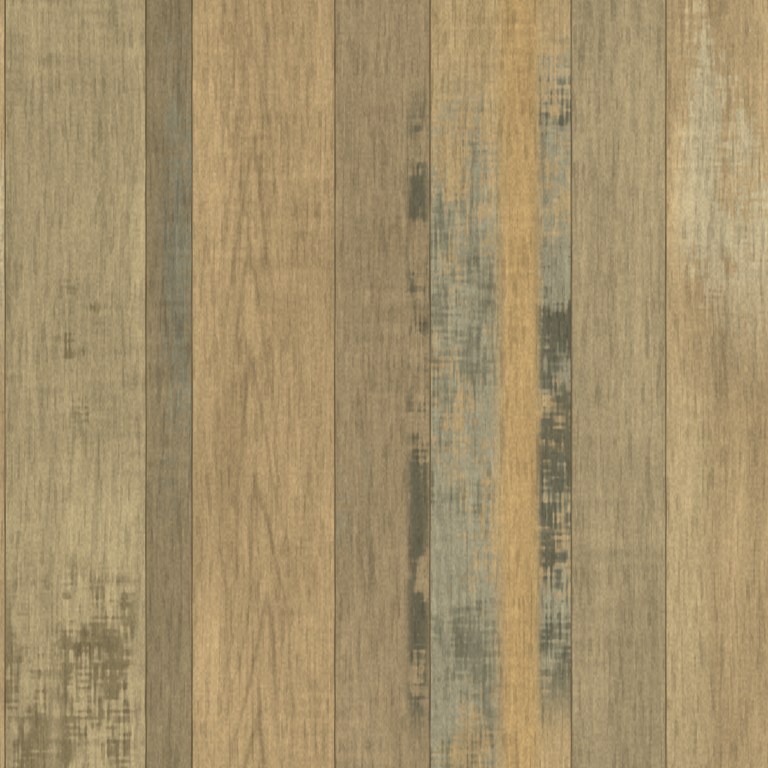
A WebGL 2 fragment shader for this texture:

```glsl
#version 300 es
precision highp float;
uniform vec2 u_resolution;
out vec4 fragColor;

const int PLANKS = 7;
const float LEFT_EDGE[PLANKS] = float[](0.0065, 0.190, 0.250, 0.436, 0.560, 0.744, 0.867);
const vec3 TONE[PLANKS] = vec3[](
    vec3(0.645, 0.580, 0.435), vec3(0.545, 0.485, 0.365), vec3(0.680, 0.580, 0.420),
    vec3(0.600, 0.525, 0.395), vec3(0.690, 0.595, 0.430), vec3(0.625, 0.560, 0.425),
    vec3(0.675, 0.583, 0.428));
const vec3 SEAM = vec3(0.34, 0.29, 0.20);
// Paints and wear: colour and opacity
const vec4 BLUE_GREY = vec4(0.57, 0.56, 0.47, 0.8);
const vec4 SOOT = vec4(0.36, 0.35, 0.28, 0.85);
const vec4 BROWN_WEAR = vec4(0.44, 0.39, 0.28, 0.75);
const vec4 CREAM = vec4(0.71, 0.64, 0.48, 0.7);
const vec4 WHITEWASH = vec4(0.75, 0.70, 0.56, 0.8);
const vec4 OCHRE = vec4(0.70, 0.585, 0.395, 1.0);

float hash(vec2 p) {
    vec3 q = fract(vec3(p.xyx) * 0.1031);
    q += dot(q, q.yzx + 33.33);
    return fract((q.x + q.y) * q.z);
}

float noise(vec2 p) {
    vec2 i = floor(p), f = fract(p);
    f = f * f * (3.0 - 2.0 * f);
    return mix(mix(hash(i), hash(i + vec2(1, 0)), f.x),
               mix(hash(i + vec2(0, 1)), hash(i + vec2(1, 1)), f.x), f.y);
}

float fbm(vec2 p) {
    float sum = 0.0, gain = 0.53;
    for (int i = 0; i < 4; i++, gain *= 0.5) {
        sum += gain * noise(p);
        p = p * 2.03 + 17.3;
    }
    return sum;
}

// Soft-edged box, given as low and high corners
float region(vec2 p, vec4 box, vec2 soft) {
    vec2 m = smoothstep(box.xy - soft, box.xy + soft, p) * (1.0 - smoothstep(box.zw - soft, box.zw + soft, p));
    return m.x * m.y;
}

// Blotches broken up by fibres and saw strokes
vec3 stain(vec3 base, vec4 paint, vec2 p, vec4 box, vec2 soft, vec2 scale, float threshold) {
    float strokes = noise(p * vec2(55.0, 230.0)) - 0.5;
    float fibres = noise(p * vec2(340.0, 40.0)) - 0.5;
    float body = fbm(p * scale) + 0.24 * strokes + 0.32 * fibres;
    float cover = smoothstep(threshold - 0.15, threshold + 0.15, body);
    return mix(base, paint.rgb, paint.a * cover * region(p, box, soft));
}

// Fibres, streaks, crisp dark pores and pale flecks
float woodGrain(vec2 p, float seed) {
    vec2 q = p + vec2(0.006 * noise(p * vec2(9.0, 5.0) + seed), seed * 3.7);
    float fibre = noise(q * vec2(310.0, 20.0)) - 0.5;
    float streak = fbm(q * vec2(60.0, 2.5)) - 0.5;
    float pores = smoothstep(0.64, 0.80, noise(q * vec2(300.0, 34.0) + 9.0));
    float flecks = smoothstep(0.70, 0.88, noise(q * vec2(350.0, 75.0) + 31.0));
    float speckle = noise(q * vec2(440.0, 300.0)) - 0.5;
    return 0.085 * fibre + 0.12 * streak - 0.065 * pores + 0.04 * flecks + 0.09 * speckle;
}

// Nested pointed arches around a vertical axis
float cathedral(vec2 p, float axis) {
    float d = p.x - axis + 0.03 * (noise(vec2(p.y * 5.0, 4.0)) - 0.5);
    float rise = p.y + 7.5 * sqrt(d * d + 0.00003) + 0.12 * fbm(p * vec2(18.0, 7.0));
    return pow(0.5 + 0.5 * sin(rise * 44.0), 5.0) * exp(-d * d * 900.0);
}

vec3 plankWear(vec3 c, vec2 p, int plank) {
    if (plank == 0) {
        c = mix(c, CREAM.rgb, 0.5 * region(p, vec4(0.09, -0.2, 0.185, 0.38), vec2(0.02, 0.05)));
        c = stain(c, BROWN_WEAR, p, vec4(0.075, -0.2, 0.175, 0.25), vec2(0.012, 0.04), vec2(26.0, 14.0), 0.58);
        c = stain(c, BROWN_WEAR, p, vec4(-0.1, -0.2, 0.065, 0.22), vec2(0.015, 0.1), vec2(24.0, 6.0), 0.56);
        c = stain(c, BROWN_WEAR, p, vec4(0.075, 0.44, 0.13, 0.64), vec2(0.012, 0.05), vec2(55.0, 22.0), 0.68);
    } else if (plank == 1) {
        c = stain(c, BLUE_GREY * 0.88, p, vec4(0.21, 0.38, 0.26, 0.92), vec2(0.015, 0.14), vec2(30.0, 5.0), 0.5);
    } else if (plank == 2) {
        c *= 1.0 - cathedral(p, 0.335) * mix(0.16, 0.08, p.y);
    } else if (plank == 3) {
        c = stain(c, SOOT, p, vec4(0.532, 0.06, 0.557, 0.86), vec2(0.008, 0.05), vec2(24.0, 16.0), 0.45);
        c = stain(c, BLUE_GREY, p, vec4(0.44, 0.28, 0.48, 0.4), vec2(0.01, 0.05), vec2(40.0, 9.0), 0.54);
    } else if (plank == 4) {
        vec4 left = vec4(0.53, -0.2, 0.647, 0.87), right = vec4(0.703, 0.1, 0.78, 0.96);
        c = mix(c, OCHRE.rgb, region(p, vec4(0.652, -0.2, 0.7, 1.2), vec2(0.012, 0.1)));
        c = stain(c, BLUE_GREY, p, left, vec2(0.015, 0.06), vec2(18.0, 6.0), 0.42);
        c = stain(c, SOOT * vec4(1.2, 1.2, 1.2, 0.8), p + vec2(0, 0.01), left, vec2(0.015, 0.06), vec2(16.0, 11.0), 0.68);
        c = stain(c, BLUE_GREY, p, right, vec2(0.006, 0.07), vec2(14.0, 11.0), 0.45);
        c = stain(c, SOOT, p, right, vec2(0.006, 0.07), vec2(11.0, 14.0), 0.59);
    } else if (plank == 6) {
        c = mix(c, CREAM.rgb, 0.5 * region(p, vec4(0.85, -0.2, 0.925, 0.5), vec2(0.02, 0.12)));
        c = stain(c, WHITEWASH, p, vec4(0.885, 0.58, 1.1, 1.2), vec2(0.02, 0.12), vec2(16.0, 7.0), 0.52);
    }
    return c;
}

void main() {
    vec2 p = gl_FragCoord.xy / u_resolution;
    // One set of planks wraps across the canvas
    p.x = LEFT_EDGE[0] + fract(p.x - LEFT_EDGE[0]);
    int plank = 0;
    float seamDistance = 1.0 + LEFT_EDGE[0] - p.x;
    for (int i = 0; i < PLANKS; i++) {
        if (p.x >= LEFT_EDGE[i]) plank = i;
        seamDistance = min(seamDistance, abs(p.x - LEFT_EDGE[i]));
    }
    float seed = float(plank) * 5.3 + 1.0;
    // Faded tone, wear, grain and saw marks
    vec3 color = TONE[plank] * (1.0 + 0.19 * (fbm(p * vec2(9.0, 4.0) + seed) - 0.5));
    color = plankWear(color, p, plank);
    float saw = noise(p * vec2(16.0, 120.0) + seed) - 0.5;
    float sawArea = smoothstep(0.4, 0.66, fbm(p * vec2(6.0, 4.0) + seed * 2.0));
    color *= 1.025 + 1.2 * woodGrain(p, seed) + 0.08 * saw * sawArea;
    // Thin joint, fainter in places
    float joint = 1.0 - smoothstep(0.0002, 0.0008 + 1.0 / u_resolution.x, seamDistance);
    color = mix(color, SEAM, joint * (0.35 + 0.45 * noise(vec2(seed, p.y * 24.0))));
    fragColor = vec4(color, 1.0);
}
```
